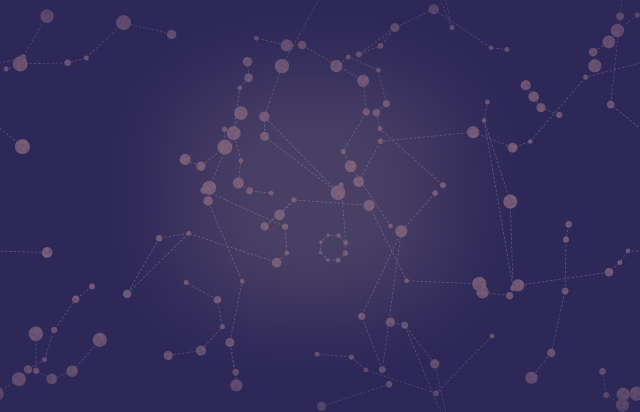
Give the GLSL for this background, as a Shadertoy shader.

```glsl
// Dusky violet sky with a soft glow and dashed constellations of rosy stars; tiles on all sides.

const vec3  SKY        = vec3(0.180, 0.157, 0.347);
const vec3  GLOW       = vec3(0.285, 0.248, 0.396);
const vec3  STAR       = vec3(0.550, 0.420, 0.500);
const vec3  LINE       = vec3(0.660, 0.590, 0.720);
const vec2  GLOW_POS   = vec2(0.49, 0.53);    // share of the canvas
const vec2  GLOW_SIZE  = vec2(0.50, 0.44);    // half extents, canvas height = 1
const float GLOW_POWER = 2.6;                 // above 2: boxier than an ellipse
const ivec2 CHAINS     = ivec2(6, 4);         // constellations across and up
const int   MAX_STARS  = 10;
const int   RING_CHAIN = 9;                   // the one that curls into a ring
const float RING_STARS = 8.0;
const float RING_STEP  = 0.025;
const vec2  STEP_RANGE = vec2(0.032, 0.230);  // distance between stars
const vec2  STAR_RANGE = vec2(0.0055, 0.0185);// star radius
const float TURN       = 2.3;
const float LINE_WIDTH = 0.0016;
const float DASH       = 0.0105;
const float DASH_FILL  = 0.58;
const float LINE_ALPHA = 0.45;
const vec2  STAR_ALPHA = vec2(0.33, 0.74);    // at the top and bottom edge, at mid height
const vec2  GRAIN_FREQ = vec2(186.0, 120.0);  // whole numbers so the grain wraps
const float TAU        = 6.2831853;

vec2 hash2(vec2 p) {
    vec3 q = fract(p.xyx * vec3(0.1031, 0.1030, 0.0973));
    q += dot(q, q.yzx + 33.33);
    return fract((q.xx + q.yz) * q.zy);
}

float gradientDot(vec2 cell, vec2 offset, vec2 period) {
    float a = TAU * hash2(mod(cell, period) + 7.0).x;
    return dot(vec2(cos(a), sin(a)), offset);
}

// Gradient noise that repeats after a whole number of cells
float wrappedNoise(vec2 p, vec2 period) {
    vec2 i = floor(p), f = p - i, u = f * f * (3.0 - 2.0 * f), e = vec2(1.0, 0.0);
    return mix(mix(gradientDot(i, f, period), gradientDot(i + e, f - e, period), u.x),
               mix(gradientDot(i + e.yx, f - e.yx, period), gradientDot(i + 1.0, f - 1.0, period), u.x), u.y);
}

// Shortest offset on the repeating canvas
vec2 wrapOffset(vec2 d, vec2 tile) {
    return d - tile * floor(d / tile + 0.5);
}

// Coverage of a shape from its signed distance
float cover(float d, float px) {
    return clamp(0.5 - d / px, 0.0, 1.0);
}

// Dashed segment from the origin to b
float dashedLine(vec2 p, vec2 b, float px) {
    float len = length(b);
    vec2 dir = b / len;
    float along = dot(p, dir);
    float side = abs(dot(p, vec2(-dir.y, dir.x)));
    float ends = abs(along - 0.5 * len) - 0.5 * len;
    float dash = (abs(fract(along / DASH) - 0.5) - 0.5 * DASH_FILL) * DASH;
    return cover(side - 0.5 * LINE_WIDTH, px) * cover(ends, px) * cover(dash, px);
}

// Random walk of stars; returns coverage of lines (x) and stars (y)
vec2 constellation(vec2 p, int id, vec2 tile, float px) {
    vec2 cell = vec2(id % CHAINS.x, id / CHAINS.x);
    vec2 seed = hash2(cell + 31.0);
    vec2 start = (cell + 0.1 + 0.8 * hash2(cell + 3.0)) / vec2(CHAINS) * tile;
    bool ring = id == RING_CHAIN;
    int count = ring ? MAX_STARS : 4 + int(5.0 * seed.x);
    float heading = TAU * seed.y;
    vec2 pos = start, mask = vec2(0.0);

    for (int i = 0; i < MAX_STARS; i++) {
        if (i >= count) break;
        vec2 key = vec2(float(id) * 3.0 + 11.0, float(i) * 5.0 + 2.0);
        vec2 walk = hash2(key), look = hash2(key + 101.0);
        bool onRing = ring && float(i) < RING_STARS;
        vec2 d = wrapOffset(p - pos, tile);

        float radius = mix(STAR_RANGE.x, STAR_RANGE.y, look.x * look.x) * (onRing ? 0.6 : 1.0);
        mask.y = max(mask.y, cover(length(d) - radius, px));

        heading += onRing ? TAU / RING_STARS : TURN * (walk.x - 0.5);
        float stride = onRing ? RING_STEP : mix(STEP_RANGE.x, STEP_RANGE.y, walk.y * walk.y);
        vec2 hop = stride * vec2(cos(heading), sin(heading));
        if (i < count - 1) mask.x = max(mask.x, dashedLine(d, hop, px));

        // A few figures close into a triangle
        if (i == 2 && !ring && seed.y < 0.3)
            mask.x = max(mask.x, dashedLine(d, start - pos, px));
        pos += hop;
    }
    return mask;
}

void mainImage(out vec4 fragColor, in vec2 fragCoord) {
    float px = 1.0 / iResolution.y;
    vec2 uv = fragCoord / iResolution.xy;
    vec2 tile = vec2(iResolution.x * px, 1.0);
    vec2 p = uv * tile;

    // Sky with a boxy glow that dies out before the edges
    vec2 g = pow(abs(p - GLOW_POS * tile) / GLOW_SIZE, vec2(GLOW_POWER));
    float r = pow(g.x + g.y, 1.0 / GLOW_POWER);
    vec3 col = mix(SKY, GLOW, 1.0 - smoothstep(0.22, 1.05, r));

    // Constellations
    vec2 mask = vec2(0.0);
    for (int id = 0; id < CHAINS.x * CHAINS.y; id++)
        mask = max(mask, constellation(p, id, tile, px));

    // Mottled stars over faint lines, both dimmer toward top and bottom
    float middle = sqrt(max(sin(0.5 * TAU * uv.y), 0.0));
    float grain = wrappedNoise(uv * GRAIN_FREQ, GRAIN_FREQ);
    float starAlpha = mix(STAR_ALPHA.x, STAR_ALPHA.y, middle) * (1.0 + 0.3 * grain);
    col = mix(col, LINE, mask.x * (1.0 - mask.y) * LINE_ALPHA * mix(0.45, 1.0, middle));
    col = mix(col, STAR, mask.y * starAlpha);
    fragColor = vec4(col, 1.0);
}
```
